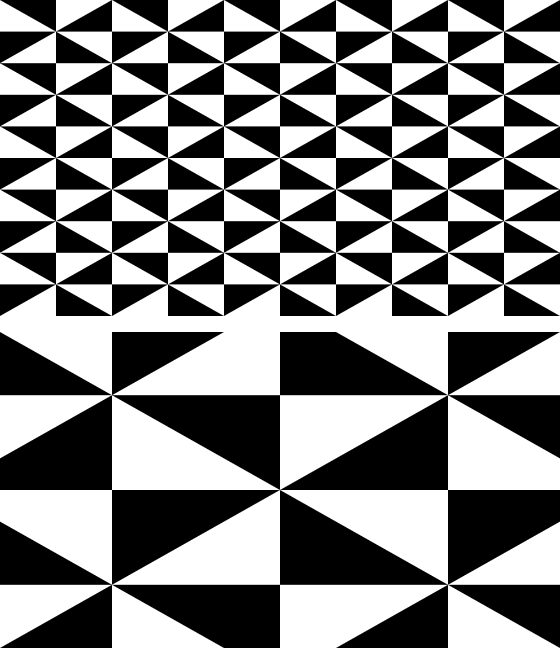
Top: the whole. Bottom: its middle third, enlarged.
Give the GLSL for this pattern, as a WebGL 2 fragment shader.

```glsl
#version 300 es
precision highp float;
// Black and white pinwheel triangles: a 10 by 10 grid of cells, each cut by one diagonal.
// The colour flips across every column line, row line and diagonal line, so it is
// the product of four smoothed square waves, one for each family of lines.

uniform vec2 u_resolution;
out vec4 fragColor;

const vec2 GRID = vec2(10.0, 10.0);   // cells across and down
const vec3 DARK = vec3(0.0);
const vec3 LIGHT = vec3(1.0);
const float EDGE_WIDTH = 1.0;         // width of edge smoothing, in pixels
const float PI = 3.14159265;

// Signed distance to the nearest integer; the sign flips at every integer.
float alternatingDistance(float t) {
    return asin(clamp(sin(PI * t), -1.0, 1.0)) / PI;
}

// Square wave from -1 to 1 with edges at integers; scale is pixels per unit of t.
float smoothSquare(float t, float scale) {
    return clamp(2.0 * alternatingDistance(t) * scale / EDGE_WIDTH, -1.0, 1.0);
}

void main() {
    vec2 uv = gl_FragCoord.xy / u_resolution;
    vec2 p = vec2(uv.x, 1.0 - uv.y) * GRID;   // cell units, counted from the top left
    vec2 cellSize = u_resolution / GRID;
    float diagonalScale = 2.0 / length(1.0 / cellSize);

    // Column and row lines
    float checker = smoothSquare(p.x, cellSize.x) * smoothSquare(p.y, cellSize.y);

    // Rising and falling diagonals, which cross at every second grid corner
    float diagonals = smoothSquare(0.5 * (p.x + p.y), diagonalScale)
                    * smoothSquare(0.5 * (p.x - p.y), diagonalScale);

    float darkness = 0.5 + 0.5 * checker * diagonals;
    fragColor = vec4(mix(LIGHT, DARK, darkness), 1.0);
}
```
